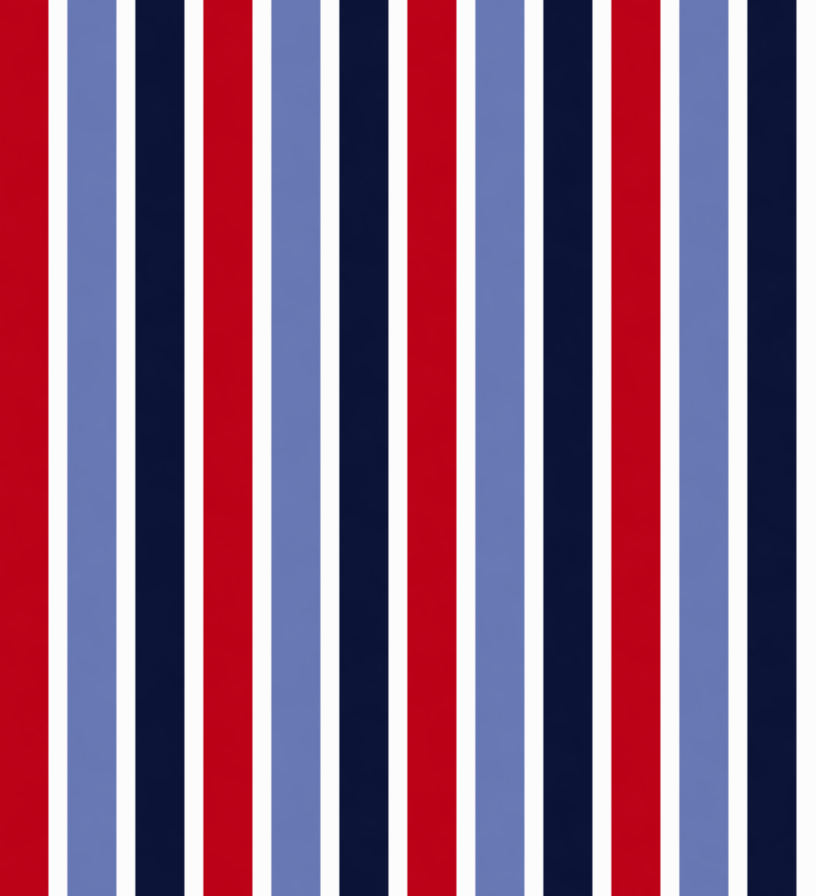
Write a Shadertoy shader that draws this pattern.

```glsl
// Vertical awning stripes: red, periwinkle and navy bands on white, four sets across.
// Each band is a one-dimensional box distance, repeated by rounding to its cell;
// layered sines add a barely visible mottling to the dyed colour.
#define SETS 4.0
#define BAND_WIDTH 0.722     // share of one pitch
#define SHIFT 0.0008         // leftward offset, in canvas widths
#define EDGE_SOFTNESS 0.0015 // half width of the blend, in canvas widths
#define MOTTLE 0.006
#define WHITE vec3(0.992, 0.988, 0.992)
#define RED vec3(0.735, 0.006, 0.090)
#define PERIWINKLE vec3(0.405, 0.470, 0.705)
#define NAVY vec3(0.045, 0.078, 0.215)

// Colours cycle in threes.
vec3 bandColor(float index) {
    float k = mod(index, 3.0);
    return k < 0.5 ? RED : k < 1.5 ? PERIWINKLE : NAVY;
}

// Smooth signed variation from rotated, layered sines.
float mottle(vec2 p) {
    float sum = 0.0;
    float amplitude = 0.5;
    for (int i = 0; i < 4; i++) {
        sum += amplitude * sin(p.x + 1.3 * sin(p.y)) * sin(p.y + 0.7);
        p = mat2(1.2, 1.6, -1.6, 1.2) * p + 2.1;
        amplitude *= 0.6;
    }
    return sum;
}

void mainImage(out vec4 fragColor, in vec2 fragCoord) {
    vec2 uv = fragCoord / iResolution.x;
    float bands = 3.0 * SETS;
    float u = (uv.x + SHIFT) * bands;

    // Nearest band; cell borders fall midway through the white gaps.
    float index = clamp(floor(u + 0.5 * (1.0 - BAND_WIDTH)), 0.0, bands - 1.0);
    float center = index + 0.5 * BAND_WIDTH;
    float dist = (abs(u - center) - 0.5 * BAND_WIDTH) / bands;

    // Blend over at least one pixel at any size.
    float soft = max(EDGE_SOFTNESS, 0.5 / iResolution.x);
    float coverage = 1.0 - smoothstep(-soft, soft, dist);

    vec3 dyed = bandColor(index) + MOTTLE * mottle(uv * 40.0);
    fragColor = vec4(clamp(mix(WHITE, dyed, coverage), 0.0, 1.0), 1.0);
}
```
